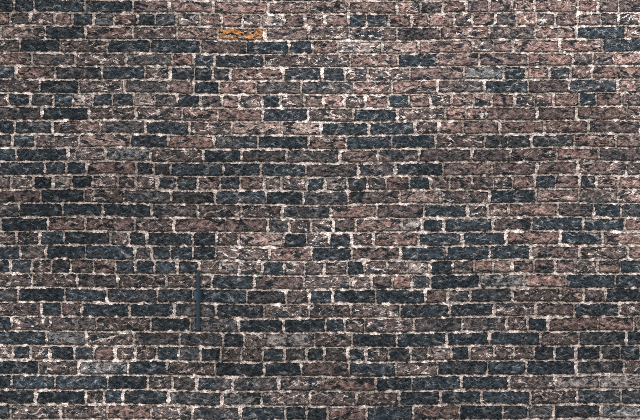
Write a WebGL 1 fragment shader that draws this texture.

```glsl
precision highp float;
// Weathered brick wall: thirty courses of long bricks, every sixth course
// laid as short headers. Jittered joints give each brick its own box distance;
// layered cellular noise adds chips, soot, lime bloom and gritty mortar.
uniform vec2 u_resolution;

#define COURSES 30.0
#define BRICK_LENGTH 3.2
#define HEADER_LENGTH 1.5
#define JOINT 0.095
#define SOOT vec3(0.20, 0.225, 0.245)
#define UMBER vec3(0.36, 0.32, 0.31)
#define ROSE vec3(0.62, 0.50, 0.47)
#define LIME vec3(0.76, 0.70, 0.67)
#define MORTAR vec3(0.57, 0.52, 0.49)
#define SHADOW vec3(0.12, 0.115, 0.11)
#define OCHRE vec3(0.76, 0.52, 0.33)
#define IRON vec3(0.19, 0.24, 0.28)

float hash(vec2 p) {
  p = fract(p * vec2(0.1031, 0.1137) + 0.071);
  p += dot(p, p.yx + 33.33);
  return fract((p.x + p.y) * p.x * 7.31 + p.y * 5.17);
}

// Distance to the nearest scattered point
float cellular(vec2 p) {
  vec2 cell = floor(p), f = fract(p);
  float nearest = 2.0;
  for (int y = -1; y <= 1; y++) {
    for (int x = -1; x <= 1; x++) {
      vec2 o = vec2(float(x), float(y));
      vec2 id = cell + o;
      vec2 q = o + vec2(hash(id), hash(id + 57.3)) - f;
      nearest = min(nearest, dot(q, q));
    }
  }
  return sqrt(nearest);
}

// Three octaves with a sine warp, centred near 0.45
float mottle(vec2 p) {
  float sum = 0.0, gain = 0.45;
  for (int i = 0; i < 3; i++) {
    p += 0.2 * sin(p.yx * 2.7 + 1.3);
    sum += gain * cellular(p);
    p = mat2(1.6, 1.2, -1.2, 1.6) * p + 11.7;
    gain *= 0.75;
  }
  return sum;
}

float boxDistance(vec2 p, vec2 halfSize, float radius) {
  vec2 q = abs(p) - halfSize + radius;
  return length(max(q, 0.0)) + min(max(q.x, q.y), 0.0) - radius;
}

float jointAt(float i, float row) {
  return i + 0.24 * (hash(vec2(i, row + 19.0)) - 0.5);
}

// Brick index, offset from its centre, half length
vec3 brickSpan(float x, float row, bool header) {
  float len = header ? HEADER_LENGTH : BRICK_LENGTH;
  float u = x / len + 0.5 * mod(row, 2.0) + 0.3 * hash(vec2(row, 7.0));
  float i = floor(u);
  if (u < jointAt(i, row)) i -= 1.0;
  else if (u > jointAt(i + 1.0, row)) i += 1.0;
  float a = jointAt(i, row), b = jointAt(i + 1.0, row);
  if (!header && hash(vec2(i, row + 50.0)) > 0.86) {
    float middle = 0.5 * (a + b);
    if (u < middle) b = middle;
    else { a = middle; i += 0.5; }
  }
  return vec3(i, (u - 0.5 * (a + b)) * len, 0.5 * (b - a) * len);
}

vec3 brickColor(vec2 id, vec2 grainPos, float warmth) {
  float tone = hash(id + 3.1), age = hash(id + 23.7), pale = hash(id + 41.9);
  vec3 col = mix(SOOT, UMBER, smoothstep(0.35, 0.75, age));
  col = mix(col, ROSE, step(tone, 0.08 + 0.68 * warmth) * (0.4 + 0.6 * pale));
  col = mix(col, LIME, 0.4 * step(0.94, pale));
  col = mix(col, OCHRE, step(0.995, hash(id + 71.3)));
  float stain = mottle(grainPos * vec2(0.9, 1.7));
  float bloom = mottle(grainPos * vec2(1.6, 2.8) + 31.0);
  col = mix(col, SOOT * 0.85, 0.85 * smoothstep(0.45, 0.6, stain));
  float limed = 0.3 + 0.45 * step(0.65, age) + 0.15 * warmth;
  return mix(col, LIME, smoothstep(0.47, 0.66, bloom) * limed);
}

void main() {
  vec2 p = gl_FragCoord.xy / u_resolution.y;
  vec2 uv = gl_FragCoord.xy / u_resolution;
  float aa = 0.6 * COURSES / u_resolution.y;

  // Courses grow slightly taller toward the ground and sag a little
  float t = 1.0 - uv.y;
  float course = COURSES * t * (1.06 - 0.06 * t);
  course += 0.07 * sin(p.x * 5.0 + 1.0) + 0.03 * sin(p.x * 17.0 + t * 9.0);
  float row = floor(course);
  vec3 span = brickSpan(p.x * COURSES, row, mod(row + 60.0, 6.0) == 1.0);
  vec2 id = vec2(span.x, row);
  vec2 local = vec2(span.y, 0.5 - fract(course));
  vec2 wall = vec2(p.x * COURSES, course);

  // Brick outline with chipped edges
  float grit = mottle(wall * vec2(2.3, 3.4));
  float wear = mottle(wall * 0.7 + 5.0);
  float d = boxDistance(local, vec2(span.z, 0.5) - JOINT, 0.1);
  d += 0.12 * (grit - 0.45) + 0.2 * (wear - 0.45) + 0.06 * (hash(id + 9.0) - 0.5);

  // Mortar, shaded under each brick
  vec3 mortar = mix(MORTAR, LIME, smoothstep(0.38, 0.6, wear));
  float under = (1.0 - smoothstep(0.0, 0.13, d)) * (1.0 - smoothstep(-0.42, -0.2, local.y));
  mortar = mix(mortar, SHADOW, 0.75 * under);

  // Brick face with darkened rim, redder toward the upper right
  float warmth = smoothstep(0.4, 1.25, 0.6 * uv.x + 0.7 * uv.y);
  vec3 face = brickColor(id, wall + 20.0 * hash(id), warmth);
  face *= 0.82 + 0.36 * hash(id + 3.1);
  face = mix(SHADOW, face, 0.5 + 0.5 * smoothstep(0.0, 0.1, -d));
  vec3 col = mix(face, mortar, smoothstep(-aa, aa, d));

  // Grit and broad weathering over everything
  float weather = sin(p.x * 4.1 + 2.0 * sin(p.y * 5.3)) * sin(p.y * 7.7 + p.x * 2.3);
  col *= clamp(0.3 + 1.6 * grit, 0.5, 1.6) * (0.97 + 0.12 * weather + 0.12 * warmth);

  // Iron bar with its bracket and cast shadow
  vec2 q = p - vec2(0.472, 0.284);
  float bar = min(boxDistance(q, vec2(0.0042, 0.071), 0.002),
                  boxDistance(q - vec2(0.0, 0.012), vec2(0.01, 0.012), 0.003));
  float edge = 0.7 / u_resolution.y;
  col *= 0.6 + 0.4 * smoothstep(0.0, 0.007, bar);
  vec3 iron = IRON * (1.1 - 40.0 * q.x);
  col = mix(iron, col, smoothstep(-edge, edge, bar));
  gl_FragColor = vec4(col, 1.0);
}
```
